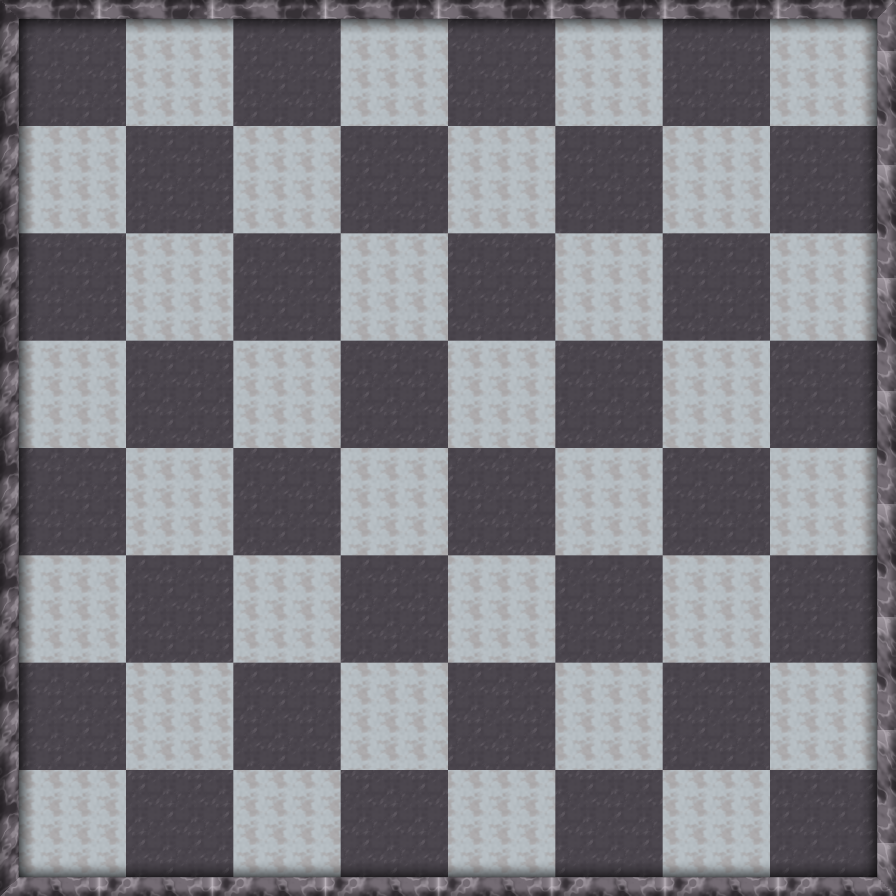
Reproduce this pattern procedurally as a WebGL 1 fragment shader.

```glsl
precision highp float;
// An eight by eight stone checkerboard with an inner shadow and a marble frame.

uniform vec2 u_resolution;

const float CELLS = 8.0;
const float FRAME = 0.02083;         // frame width
const float SHADOW_WIDTH = 0.019;
const float SHADOW_DEPTH = 0.58;
const float GRAIN_REPEATS = 32.0;    // stone texture repeats per canvas
const float SLAB = 0.1263;           // length of one frame slab
const float SEAM_X = 0.1107;         // first seam from the left
const float SEAM_Y = 0.0573;         // first seam from the top
const vec3 PALE_BLUE = vec3(0.715, 0.745, 0.765);
const vec3 PALE_WARM = vec3(0.665, 0.658, 0.665);
const vec3 SLATE = vec3(0.285, 0.265, 0.295);
const vec3 SLATE_FLECK = vec3(0.375, 0.352, 0.382);
const vec3 MARBLE_DARK = vec3(0.20, 0.18, 0.20);
const vec3 MARBLE_MID = vec3(0.43, 0.40, 0.43);
const vec3 MARBLE_VEIN = vec3(0.74, 0.71, 0.74);

float hash(vec2 p) {
  vec3 q = fract(vec3(p.xyx) * 0.1031);
  q += dot(q, q.yzx + 33.33);
  return fract((q.x + q.y) * q.z);
}

// Value noise that repeats after the given number of lattice steps.
float tiledNoise(vec2 p, vec2 period, float seed) {
  vec2 i = floor(p);
  vec2 f = fract(p);
  f = f * f * (3.0 - 2.0 * f);
  vec2 a = mod(i, period) + seed;
  vec2 b = mod(i + 1.0, period) + seed;
  return mix(mix(hash(a), hash(vec2(b.x, a.y)), f.x),
             mix(hash(vec2(a.x, b.y)), hash(b), f.x), f.y);
}

float tiledFbm(vec2 p, vec2 period, float seed) {
  float sum = 0.0;
  float weight = 0.53;
  for (int octave = 0; octave < 3; octave++) {
    sum += weight * tiledNoise(p, period, seed);
    p *= 2.0;
    period *= 2.0;
    weight *= 0.5;
    seed += 17.0;
  }
  return sum;
}

// Pale stone: cool ground with warm cloudy patches in short rows.
vec3 paleStone(vec2 uv) {
  vec2 p = uv * GRAIN_REPEATS;
  float cloud = tiledFbm(p * vec2(3.0, 4.0), vec2(3.0, 4.0), 5.0);
  float fine = tiledNoise(p * 10.0, vec2(10.0), 41.0) - 0.5;
  vec3 stone = mix(PALE_BLUE, PALE_WARM, smoothstep(0.38, 0.68, cloud));
  return stone + 0.035 * fine;
}

// Dark slate: slanted light flecks on a quiet ground.
vec3 darkStone(vec2 uv) {
  vec2 p = uv * GRAIN_REPEATS;
  vec2 slanted = vec2(p.x + p.y, p.y - p.x) * vec2(3.0, 5.0);
  float fleck = tiledFbm(slanted, vec2(6.0, 10.0), 73.0);
  float fine = tiledNoise(p * 9.0, vec2(9.0), 29.0) - 0.5;
  return mix(SLATE, SLATE_FLECK, smoothstep(0.48, 0.82, fleck)) + 0.035 * fine;
}

// Alternates between +1 and -1 at each integer, with smooth edges.
vec2 squareWave(vec2 x, float blur) {
  vec2 edge = 0.5 - abs(fract(x) - 0.5);
  return (1.0 - 2.0 * mod(floor(x), 2.0)) * clamp(edge / blur, 0.0, 1.0);
}

vec3 marbleFrame(vec2 uv) {
  vec2 fromTop = vec2(uv.x, 1.0 - uv.y);
  vec2 rim = min(uv, 1.0 - uv);
  bool level = rim.y < rim.x;
  bool rightSide = !level && uv.x > 0.5;
  float side = level ? step(0.5, uv.y) : 2.0 + step(0.5, uv.x);
  float along = level ? (fromTop.x - SEAM_X) / SLAB : (fromTop.y - SEAM_Y) / SLAB;
  float across = min(rim.x, rim.y) / FRAME;
  vec2 p = vec2(along * 8.0 + (level ? 0.0 : across * 0.7), across * 1.4);

  float cloud = tiledFbm(p, vec2(8.0), side * 23.0);
  float ridge = 1.0 - abs(2.0 * tiledFbm(p, vec2(8.0), side * 23.0 + 90.0) - 1.0);
  vec3 stone = mix(MARBLE_DARK, MARBLE_MID, smoothstep(0.2, 0.65, cloud));
  stone = mix(stone, MARBLE_VEIN, 0.45 * smoothstep(0.82, 1.0, ridge) * cloud * 1.5);

  // Slabs meet in a bright line, or step from light to dark on the right.
  float phase = fract(along);
  float line = exp(-45.0 * min(phase, 1.0 - phase));
  float glow = level ? 0.85 * line : (rightSide ? 0.5 * exp(-5.0 * phase) : 0.0);
  stone = mix(stone, MARBLE_VEIN, glow);
  return stone * (0.72 + 0.34 * smoothstep(0.0, 0.45, across));
}

void main() {
  vec2 uv = gl_FragCoord.xy / u_resolution;
  float pixel = 1.0 / min(u_resolution.x, u_resolution.y);
  float cellSize = (1.0 - 2.0 * FRAME) / CELLS;

  // Checkerboard, with the lower left square pale.
  vec2 wave = squareWave((uv - FRAME) / cellSize, 0.5 * pixel / cellSize);
  vec3 board = mix(darkStone(uv), paleStone(uv), 0.5 + 0.5 * wave.x * wave.y);

  // Shadow cast inward by the frame.
  vec2 inset = min(uv, 1.0 - uv) - FRAME;
  vec2 shade = 1.0 - SHADOW_DEPTH * pow(1.0 - clamp(inset / SHADOW_WIDTH, 0.0, 1.0), vec2(1.7));
  board *= shade.x * shade.y;

  float inside = smoothstep(-0.5 * pixel, 0.5 * pixel, min(inset.x, inset.y));
  gl_FragColor = vec4(mix(marbleFrame(uv), board, inside), 1.0);
}
```
